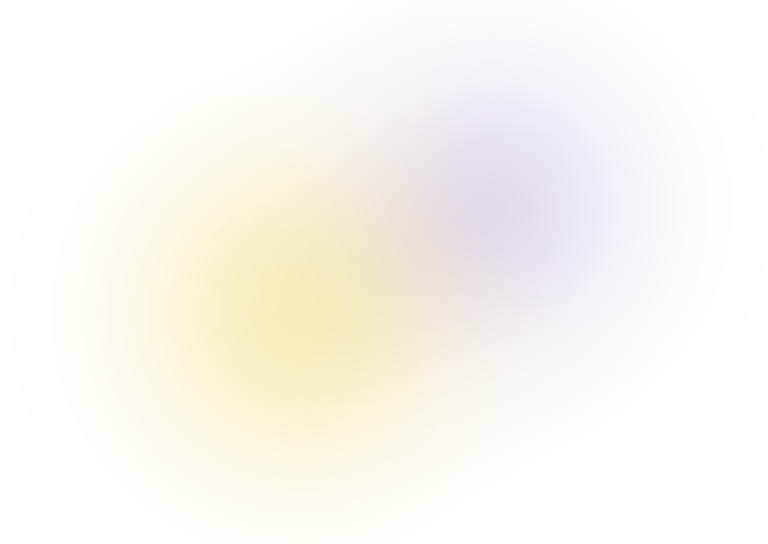
A WebGL 2 fragment shader for this background:

```glsl
#version 300 es
precision highp float;
// Two soft, overlapping glows on a white ground: warm yellow at lower left
// and pale lavender at upper right. Each is a Gaussian tint, and the tints
// are multiplied so that the overlap turns a muted rose beige.

uniform vec2 u_resolution;
out vec4 fragColor;

const vec3 WHITE = vec3(1.0, 1.0, 0.998);
const vec3 YELLOW = vec3(0.972, 0.932, 0.735);
const vec3 LAVENDER = vec3(0.892, 0.865, 0.952);

// Bell-shaped falloff: 1 at the centre, fading smoothly to 0.
float glow(vec2 point, vec2 center, float spread) {
    vec2 offset = (point - center) / spread;
    return exp(-0.5 * dot(offset, offset));
}

// Multiplies the base by a tint, weighted by its strength.
vec3 multiplyTint(vec3 base, vec3 tint, float strength) {
    return base * mix(vec3(1.0), tint, strength);
}

void main() {
    // Canvas height is one unit; centres are fractions of the canvas.
    vec2 aspect = vec2(u_resolution.x / u_resolution.y, 1.0);
    vec2 point = gl_FragCoord.xy / u_resolution.y;

    float yellowGlow = glow(point, vec2(0.39, 0.425) * aspect, 0.2);
    float lavenderGlow = glow(point, vec2(0.643, 0.62) * aspect, 0.175);

    vec3 color = multiplyTint(WHITE, YELLOW, yellowGlow);
    color = multiplyTint(color, LAVENDER, lavenderGlow);
    fragColor = vec4(color, 1.0);
}
```
